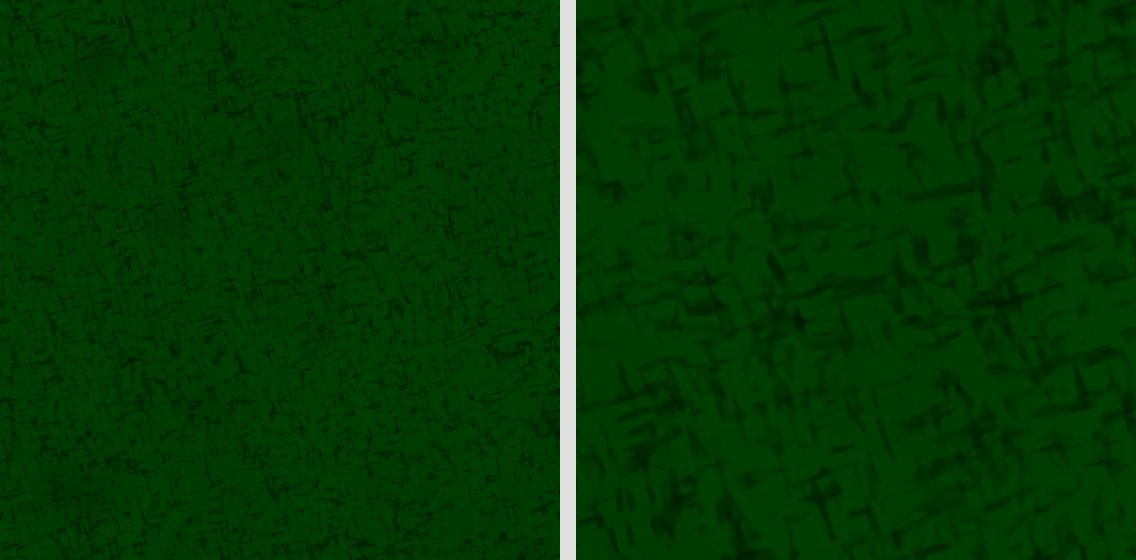
Left, the full canvas; right, a detail of the centre.
A WebGL 1 fragment shader for this texture:

```glsl
precision highp float;
// Dark green cloth: short dark flecks along two tilted, crossing thread
// directions, made from stretched noise cut at a threshold. Flecks gather
// in loose clumps, over faint broad shading and a few soft round stains.

uniform vec2 u_resolution;

const vec3  CLOTH_COLOR   = vec3(0.0, 0.245, 0.0);
const float WEAVE_ANGLE   = 0.26;              // radians, counterclockwise
const vec2  FLECK_FREQ    = vec2(50.0, 185.0); // along, across the thread
const vec2  RAGGED_SCALE  = vec2(2.5, 1.6);    // finer noise on the flecks
const float FLECK_CUT     = 0.565;             // higher: fewer flecks
const float FLECK_DEPTH   = 0.40;
const float DARK_LIMIT    = 0.17;              // darkness levels off here
const float BEND_FREQ     = 26.0;
const float BEND_AMOUNT   = 0.007;
const float CLUMP_FREQ    = 20.0;
const float SHADE_FREQ    = 7.0;
const float SHADE_DEPTH   = 0.014;
const float STAIN_GRID    = 6.0;
const float STAIN_CHANCE  = 0.32;
const float STAIN_DEPTH   = 0.060;

float hash(vec2 p) {
  vec3 h = fract(vec3(p.xyx) * 0.1031);
  h += dot(h, h.yzx + 33.33);
  return fract((h.x + h.y) * h.z);
}

float noise(vec2 p) {
  vec2 cell = floor(p);
  vec2 f = fract(p);
  f = f * f * (3.0 - 2.0 * f);
  float low  = mix(hash(cell), hash(cell + vec2(1.0, 0.0)), f.x);
  float high = mix(hash(cell + vec2(0.0, 1.0)), hash(cell + 1.0), f.x);
  return mix(low, high, f.y);
}

vec2 rotate(vec2 p, float angle) {
  float c = cos(angle);
  float s = sin(angle);
  return vec2(c * p.x + s * p.y, c * p.y - s * p.x);
}

// Darkness of the flecks that run along the x axis of p.
float flecks(vec2 p) {
  vec2 q = p * FLECK_FREQ;
  float n = 0.62 * noise(q) + 0.38 * noise(q * RAGGED_SCALE + 37.4);
  return FLECK_DEPTH * max(n - FLECK_CUT, 0.0);
}

// Soft round stains, at most one in each grid cell.
float stains(vec2 p) {
  vec2 g = p * STAIN_GRID;
  vec2 home = floor(g);
  float sum = 0.0;
  for (int y = -1; y <= 1; y++) {
    for (int x = -1; x <= 1; x++) {
      vec2 cell = home + vec2(float(x), float(y));
      vec2 center = cell + vec2(hash(cell + 51.0), hash(cell + 83.0));
      float present = step(hash(cell + 17.0), STAIN_CHANCE);
      float strength = mix(0.25, 1.0, hash(cell + 29.0));
      float radius = mix(0.14, 0.24, hash(cell + 67.0));
      vec2 d = (g - center) / radius;
      sum += present * strength * exp(-dot(d, d));
    }
  }
  return sum;
}

void main() {
  vec2 uv = gl_FragCoord.xy / min(u_resolution.x, u_resolution.y);

  // Bend the threads slightly so that directions vary.
  vec2 bend = vec2(noise(uv * BEND_FREQ + 11.0), noise(uv * BEND_FREQ + 71.0));
  vec2 p = rotate(uv + BEND_AMOUNT * (bend - 0.5), WEAVE_ANGLE) + 4.0;

  // Two crossing sets of flecks, stronger inside clumps.
  float clump = 0.55 * noise(uv * CLUMP_FREQ + 5.0)
              + 0.45 * noise(uv * CLUMP_FREQ * 2.3 + 23.0);
  float weave = flecks(p) + flecks(vec2(p.y, -p.x) + 19.0);
  float dark = weave * mix(0.45, 1.5, clump);

  // Broad shading and stains, roughened by fine grain.
  float grain = noise(p * FLECK_FREQ.y);
  dark += SHADE_DEPTH * noise(uv * SHADE_FREQ + 41.0);
  dark += STAIN_DEPTH * stains(uv + 0.02 * bend) * mix(0.7, 1.2, grain);

  // Level off the deepest darks, where flecks overlap.
  dark = DARK_LIMIT * (1.0 - exp(-dark / DARK_LIMIT));
  gl_FragColor = vec4(CLOTH_COLOR * (1.0 - dark / CLOTH_COLOR.g), 1.0);
}
```
